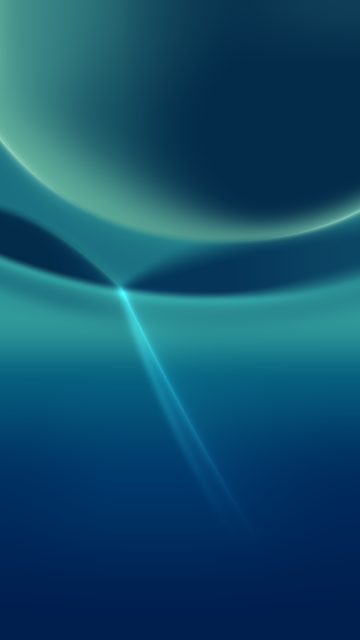
A WebGL 2 fragment shader for this background:

```glsl
#version 300 es
precision highp float;
// Draws a teal glass bowl of light above a deep blue glow, with a bent ray of light.

uniform vec2 u_resolution;
out vec4 fragColor;

// Colours
const vec3 PALE = vec3(0.38, 0.69, 0.61);
const vec3 SPARK = vec3(0.68, 0.91, 0.80);
const vec3 HAZE = vec3(0.20, 0.50, 0.51);
const vec3 NAVY = vec3(0.01, 0.17, 0.29);
const vec3 TEAL = vec3(0.10, 0.43, 0.50);
const vec3 LENS = vec3(0.02, 0.21, 0.35);
const vec3 CREST = vec3(0.19, 0.60, 0.60);
const vec3 SEA = vec3(0.03, 0.40, 0.51);
const vec3 DEEP = vec3(0.00, 0.22, 0.42);
const vec3 ABYSS = vec3(0.00, 0.12, 0.31);

// Layout, as fractions of the canvas; depth runs down from the top edge
const vec2 KNOT = vec2(0.335, 0.45);   // where the lenses and the ray meet
const float RIM_LOW = 0.377;           // lowest depth of the bowl
const float CREST_DEPTH = 0.495;       // brightest level of the sea

float rimDepth(float x) {
  float d = x - 0.62;
  return RIM_LOW - d * d * (0.28 + 0.36 * d * d);
}

float lensTop(float x) {
  float d = max(x - KNOT.x, 0.0);
  float left = 0.325 + 0.17 * x + 0.6 * x * x;
  float right = KNOT.y - 0.35 * d / (1.0 + 2.0 * d);
  return x < KNOT.x ? left : right;
}

float lensBottom(float x) {
  float d = x - 0.58;
  return 0.4625 - 0.185 * d * d;
}

float glow(float dist, float width) {
  return exp(-abs(dist) / width);
}

float bell(float dist, float width) {
  float q = dist / width;
  return exp(-q * q);
}

// Bright crest sinking into blue, darker at both sides
vec3 seaColor(float x, float v) {
  vec3 c = mix(CREST, SEA, smoothstep(CREST_DEPTH, 0.60, v));
  c = mix(c, DEEP, smoothstep(0.54, 0.77, v));
  c = mix(c, ABYSS, smoothstep(0.72, 0.98, v));
  float sides = 0.35 * (1.0 - smoothstep(0.0, 0.35, x)) + 0.55 * smoothstep(0.5, 1.0, x);
  c = mix(c, ABYSS, sides * smoothstep(0.56, 0.80, v));
  // Darker shelf and thin folds just under the lenses
  float below = v - lensBottom(x);
  float leftSide = 1.0 - smoothstep(0.15, 0.45, x);
  c = mix(c, TEAL, (0.35 + 0.4 * leftSide) * bell(below - 0.034, 0.022));
  return c + 0.08 * CREST * bell(below - 0.009, 0.007);
}

// Two dark lenses that touch at the knot
vec3 shelfColor(float x, float v, float below) {
  vec3 c = mix(TEAL, CREST, 0.6 * glow(below, 0.022));
  float soft = mix(0.010, 0.028, smoothstep(0.30, 0.55, x));
  float dark = smoothstep(-soft, soft, v - lensTop(x));
  vec3 inner = mix(LENS, NAVY, 1.0 - smoothstep(0.1, 0.35, x));
  inner = mix(inner, TEAL, 0.3 * smoothstep(0.6, 1.0, x));
  return mix(c, inner, dark);
}

// Haze on the left, night on the right, light gathered along the rim
vec3 bowlColor(float x, float v, float above) {
  float night = smoothstep(0.08, 0.72, x + 0.12 * bell(v - 0.2, 0.1));
  vec3 c = mix(HAZE, NAVY, night);
  c = mix(c, NAVY, 0.10 * smoothstep(0.33, 0.38, x));
  c += vec3(0.05, 0.07, 0.05) * smoothstep(0.4, 1.0, x) * (1.0 - smoothstep(0.0, 0.12, v));
  c = mix(c, TEAL * 0.8, 0.35 * bell(length(vec2(x - 0.31, v - 0.20)), 0.11));
  float width = mix(0.095, 0.026, smoothstep(0.1, 0.8, x));
  c = mix(c, PALE, mix(0.95, 0.7, x) * bell(above, width));
  return mix(c, PALE, 0.75 * glow(x, 0.07) * (1.0 - smoothstep(0.08, 0.24, v)));
}

// Two strands falling from the knot, with a veil between them
vec3 rayLight(float x, float v) {
  float s = max(v - KNOT.y, 0.0);
  float right = KNOT.x + s * (0.84 + 0.3 * s);
  float left = KNOT.x + s * (0.55 + 0.65 * s);
  float fade = smoothstep(-0.005, 0.008, v - KNOT.y) * (1.0 - smoothstep(0.08, 0.43, s));
  float veil = smoothstep(left - 0.02, left + 0.01, x) * (1.0 - smoothstep(right - 0.01, right + 0.008, x));
  float strands = 0.34 * glow(x - right, 0.009) + 0.16 * bell(x - left, 0.016);
  float halo = 0.10 * glow(x - right, 0.08) * step(right, x);
  return CREST * fade * (strands + 0.14 * veil + halo);
}

void main() {
  vec2 uv = gl_FragCoord.xy / u_resolution;
  float x = uv.x;
  float v = 1.0 - uv.y;
  float above = rimDepth(x) - v;

  // Stack the three regions with soft borders
  float seam = mix(0.008, 0.024, smoothstep(0.6, 1.0, x));
  vec3 color = mix(shelfColor(x, v, above), seaColor(x, v),
                   smoothstep(-seam, seam, v - lensBottom(x)));
  color = mix(color, bowlColor(x, v, max(above, 0.0)), smoothstep(-0.008, 0.008, above));

  // Bright ends of the rim
  float leftEnd = 1.0 - smoothstep(0.0, 0.28, x);
  float rightEnd = smoothstep(0.62, 1.0, x);
  color = mix(color, SPARK, 0.75 * leftEnd * glow(above, 0.007) + 0.7 * rightEnd * glow(above, 0.004));

  // Strand along the left lens, running into the knot and the ray
  float strand = (1.0 - smoothstep(KNOT.x - 0.01, KNOT.x + 0.01, x)) * mix(0.15, 0.6, smoothstep(0.05, 0.3, x));
  color = mix(color, CREST, strand * glow(v - lensTop(x), 0.008));
  color += 0.3 * CREST * glow(length((uv - vec2(KNOT.x, 1.0 - KNOT.y)) * vec2(1.0, 1.78)), 0.02);
  color += rayLight(x, v);

  fragColor = vec4(clamp(color, 0.0, 1.0), 1.0);
}
```
